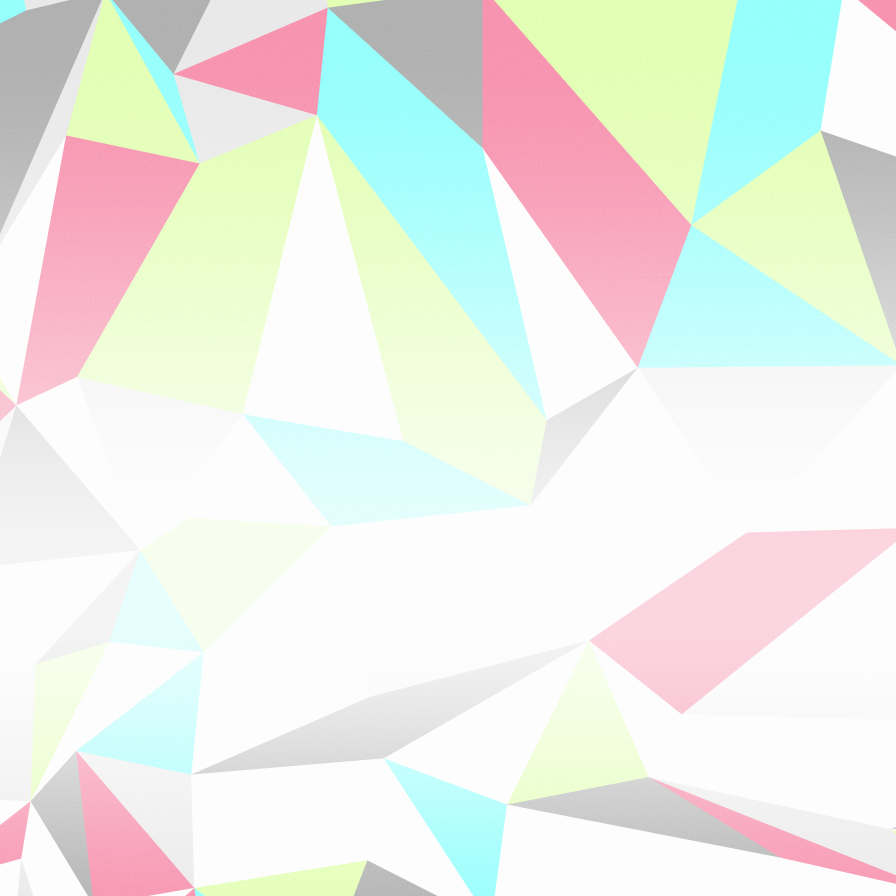
Give the GLSL for this background, as a Shadertoy shader.

```glsl
#define COLS 6
#define ROWS 6
#define JITTER 0.86
#define SIZE_GROWTH 0.38
#define SEED 17.0
#define GRAIN_SCALE 380.0
#define GRAIN_AMOUNT 0.02
#define WHITE vec3(0.992, 0.994, 0.992)
#define LIME vec3(0.89, 1.00, 0.71)
#define PINK vec3(0.97, 0.58, 0.69)
#define CYAN vec3(0.59, 1.00, 0.99)
#define GREY vec3(0.69, 0.695, 0.69)

vec2 hash2(vec2 p) {
    vec3 q = fract(p.xyx * vec3(0.1031, 0.1030, 0.0973));
    q += dot(q, q.yzx + 33.33);
    return fract((q.xx + q.yz) * q.zy);
}

float gradientDot(vec2 corner, vec2 offset) {
    return dot(hash2(corner) * 2.0 - 1.0, offset);
}

float gradientNoise(vec2 p) {
    vec2 i = floor(p), f = fract(p);
    vec2 w = f * f * f * (f * (f * 6.0 - 15.0) + 10.0);
    vec2 r = vec2(1.0, 0.0);
    float low = mix(gradientDot(i, f), gradientDot(i + r.xy, f - r.xy), w.x);
    float high = mix(gradientDot(i + r.yx, f - r.yx), gradientDot(i + r.xx, f - r.xx), w.x);
    return mix(low, high, w.y);
}

// Jittered grid point; spacing widens toward the upper right
vec2 meshVertex(vec2 cell) {
    vec2 g = cell + JITTER * (hash2(cell + SEED) - 0.5);
    g /= vec2(COLS, ROWS);
    return g * (1.0 - SIZE_GROWTH + SIZE_GROWTH * g);
}

// Signed distance to a line, positive on its left
float lineSide(vec2 p, vec2 a, vec2 b) {
    vec2 e = b - a, q = p - a;
    return (e.x * q.y - e.y * q.x) / length(e);
}

float triangleCoverage(vec2 p, vec2 a, vec2 b, vec2 c, float pixel) {
    float d = min(lineSide(p, a, b), min(lineSide(p, b, c), lineSide(p, c, a)));
    return clamp(d / pixel + 0.5, 0.0, 1.0);
}

// Facet colour, bleached by a pale horizontal band
vec3 facetColor(float pick, float centerY, float y) {
    float pale = (1.0 - smoothstep(0.35, 0.97, y)) * smoothstep(-0.08, 0.32, y);
    float share = mix(0.48, 0.76, smoothstep(0.45, 0.8, centerY));
    float k = pick / share;
    if (k < 0.25) return mix(LIME, WHITE, pale * 0.80);
    if (k < 0.48) return mix(GREY, WHITE, pale * 0.88);
    if (k < 0.77) return mix(PINK, WHITE, pale * 0.62);
    if (k < 1.00) return mix(CYAN, WHITE, pale * 0.78);
    return pick > 0.91 ? mix(WHITE * 0.92, WHITE, pale) : WHITE;
}

void mainImage(out vec4 fragColor, in vec2 fragCoord) {
    vec2 uv = fragCoord / iResolution.xy;
    float pixel = 1.0 / iResolution.y;
    vec3 sum = vec3(0.0);
    float weight = 0.0;

    for (int j = -1; j <= ROWS; j++)
    for (int i = -1; i <= COLS; i++) {
        vec2 cell = vec2(i, j);
        vec2 a = meshVertex(cell);
        vec2 b = meshVertex(cell + vec2(1.0, 0.0));
        vec2 c = meshVertex(cell + vec2(1.0, 1.0));
        vec2 d = meshVertex(cell + vec2(0.0, 1.0));
        vec2 rnd = hash2(cell + SEED * 3.0);

        // Split along a diagonal that lies inside the quad
        bool acInside = lineSide(b, a, c) < 0.0 && lineSide(d, a, c) > 0.0;
        bool bdInside = lineSide(a, b, d) > 0.0 && lineSide(c, b, d) < 0.0;
        if (!acInside || (bdInside && rnd.x > 0.5)) {
            vec2 first = a;
            a = b; b = c; c = d; d = first;
        }

        // Evenly spread colour picks; some quads stay whole
        float pick1 = fract(dot(cell, vec2(0.7549, 0.5698)) + 0.2 * rnd.x);
        float pick2 = rnd.y < 0.12 ? pick1 : fract(pick1 + 0.382);
        float cover1 = triangleCoverage(uv, a, b, c, pixel);
        float cover2 = triangleCoverage(uv, a, c, d, pixel);
        sum += cover1 * facetColor(pick1, (a.y + b.y + c.y) / 3.0, uv.y);
        sum += cover2 * facetColor(pick2, (a.y + c.y + d.y) / 3.0, uv.y);
        weight += cover1 + cover2;
    }
    vec3 color = weight > 0.0 ? sum / weight : WHITE;

    // Fine grain, strongest on the tinted facets
    float tint = smoothstep(0.0, 0.25, 1.0 - min(color.r, min(color.g, color.b)));
    color += GRAIN_AMOUNT * tint * gradientNoise(uv * GRAIN_SCALE);
    fragColor = vec4(clamp(color, 0.0, 1.0), 1.0);
}
```
